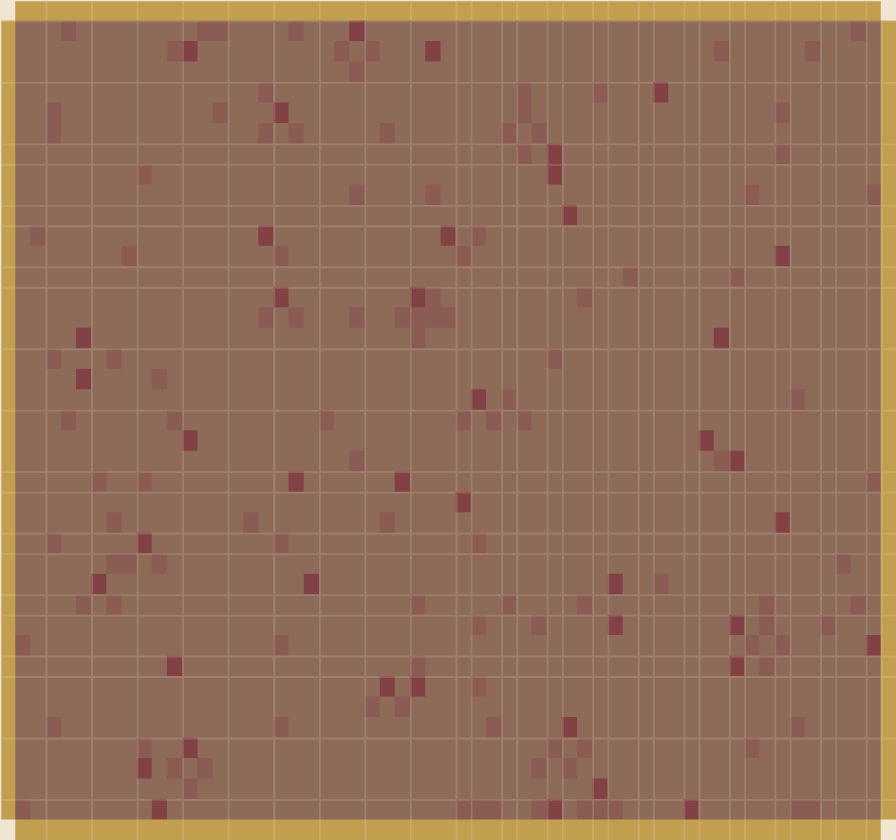
Give the GLSL for this pattern, as a WebGL 1 fragment shader.

```glsl
precision highp float;
// Brown woven panel of small cells with scattered red specks, uneven pale grid lines and a gold frame.

uniform vec2 u_resolution;

const vec2 GRID = vec2(59.0, 41.0);        // cells across and down
const vec2 LINE_WIDTH = vec2(0.12, 0.09);  // in cells
const vec2 RIM_WIDTH = vec2(0.08, 0.06);   // in cells, left and top only
const float LINE_STRENGTH = 0.17;
const float DARK_SHARE = 0.017;
const float FAINT_SHARE = 0.028;
const float DARK_SHARE_LAST = 0.07;        // denser bottom row
const float FAINT_SHARE_LAST = 0.23;
const float RING_SHARE = 0.0035;
const float TRAIL_SHARE = 0.12;
const int SAMPLES = 4;                     // per pixel side

const vec3 GROUND = vec3(0.555, 0.418, 0.345);
const vec3 GOLD = vec3(0.76, 0.62, 0.31);
const vec3 FAINT = vec3(0.54, 0.36, 0.33);
const vec3 DARK = vec3(0.51, 0.26, 0.27);
const vec3 CREAM = vec3(0.94, 0.90, 0.82);

float hash(vec2 cell, float seed) {
  vec3 p = fract(vec3(cell.xyx + seed) * vec3(0.1031, 0.1030, 0.0973));
  p += dot(p, p.yzx + 33.33);
  return fract((p.x + p.y) * p.z);
}

bool chance(vec2 cell, float seed, float share) {
  return hash(cell, seed) < share;
}

bool isLastRow(vec2 cell) {
  return cell.y > GRID.y - 2.5;
}

bool isDarkSpeck(vec2 cell) {
  return chance(cell, 11.0, isLastRow(cell) ? DARK_SHARE_LAST : DARK_SHARE);
}

bool isRingCentre(vec2 cell) {
  return chance(cell, 47.0, RING_SHARE);
}

// Loose specks, four-cell rings and diagonal trails below dark specks
vec3 panelColour(vec2 cell) {
  vec2 right = vec2(1.0, 0.0);
  vec2 down = vec2(0.0, 1.0);
  bool ringTop = isRingCentre(cell + down);
  bool ringSide = isRingCentre(cell + right) || isRingCentre(cell - right);
  bool ringBottom = isRingCentre(cell - down) && chance(cell, 83.0, 0.5);
  bool trail = isDarkSpeck(cell - right - down) && chance(cell, 29.0, TRAIL_SHARE);
  bool loose = chance(cell, 61.0, isLastRow(cell) ? FAINT_SHARE_LAST : FAINT_SHARE);

  if (isDarkSpeck(cell) || (ringTop && chance(cell, 97.0, 0.6))) return DARK;
  if (ringTop || ringSide || ringBottom || trail || loose) return FAINT;
  return GROUND;
}

// Every third column edge, doubled in the right half
bool hasColumnLine(float column) {
  float phase = mod(column + 0.5, 3.0);
  return phase < 1.0 || (phase < 2.0 && column > 29.5);
}

// Three overlapping bands of lines, each shifted by one row
bool hasRowLine(float row) {
  float phase = mod(row + 0.5, 3.0);
  if (phase < 1.0) return row > 23.5;
  if (phase < 2.0) return row < 13.5;
  return row > 7.5 && row < 32.5;
}

vec3 pattern(vec2 uv) {
  vec2 p = vec2(uv.x, 1.0 - uv.y) * GRID;  // rows count down from the top
  vec2 cell = floor(p);
  vec2 local = fract(p);
  bool frameX = cell.x < 0.5 || cell.x > GRID.x - 1.5;
  bool frameY = cell.y < 0.5 || cell.y > GRID.y - 1.5;

  // Cream corners and rim
  if ((frameX && frameY) || p.x < RIM_WIDTH.x || p.y < RIM_WIDTH.y) return CREAM;

  vec3 colour = GOLD;
  if (!frameX && !frameY) colour = panelColour(cell);

  bool onLine = (local.x < LINE_WIDTH.x && hasColumnLine(cell.x))
             || (local.y < LINE_WIDTH.y && hasRowLine(cell.y));
  return onLine ? mix(colour, CREAM, LINE_STRENGTH) : colour;
}

void main() {
  // Average a small grid of samples to smooth every edge
  vec3 total = vec3(0.0);
  for (int i = 0; i < SAMPLES; i++) {
    for (int j = 0; j < SAMPLES; j++) {
      vec2 offset = (vec2(float(i), float(j)) + 0.5) / float(SAMPLES) - 0.5;
      total += pattern((gl_FragCoord.xy + offset) / u_resolution);
    }
  }
  gl_FragColor = vec4(total / float(SAMPLES * SAMPLES), 1.0);
}
```
